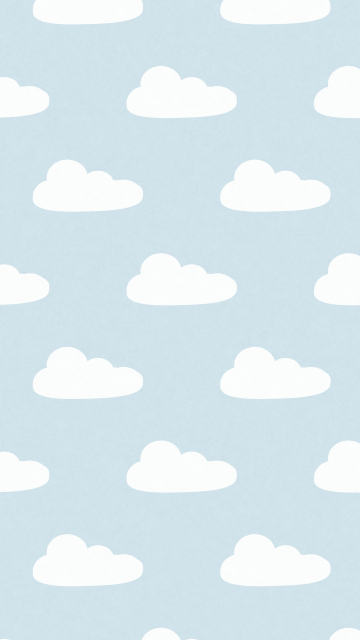
Give the GLSL for this pattern, as a WebGL 1 fragment shader.

```glsl
precision highp float;

uniform vec2 u_resolution;

// Lengths are in canvas widths; cloud parts are in half cloud widths.
const vec3 SKY = vec3(0.816, 0.890, 0.918);
const vec3 CLOUD = vec3(0.986, 0.989, 0.989);
const vec2 SPACING = vec2(0.5208, 0.2601);
const vec2 ANCHOR = vec2(0.5046, 0.9738);
const float CLOUD_SIZE = 0.1532;
const float BODY_SQUARENESS = 2.8;
const float BODY_TILT = 0.03;
const float EDGE_PIXELS = 1.3;
const float GRAIN_SCALE = 190.0;
const float MOTTLE_SCALE = 45.0;
const float GRAIN_SKY = 0.022;
const float GRAIN_CLOUD = 0.012;

float hash(vec2 p) {
  vec3 q = fract(vec3(p.xyx) * 0.1031);
  q += dot(q, q.yzx + 33.33);
  return fract((q.x + q.y) * q.z);
}

float valueNoise(vec2 p) {
  vec2 cell = floor(p);
  vec2 f = fract(p);
  f = f * f * (3.0 - 2.0 * f);
  float low = mix(hash(cell), hash(cell + vec2(1.0, 0.0)), f.x);
  float high = mix(hash(cell + vec2(0.0, 1.0)), hash(cell + 1.0), f.x);
  return mix(low, high, f.y);
}

// Approximate distance to a superellipse, scaled by its gradient.
float ovalDistance(vec2 p, vec2 radii, float power) {
  vec2 q = max(abs(p) / radii, 0.001);
  float f = pow(pow(q.x, power) + pow(q.y, power), 1.0 / power);
  vec2 slope = pow(q / f, vec2(power - 1.0)) / radii;
  return (f - 1.0) / length(slope);
}

float cloudDistance(vec2 p) {
  // Puffs along the top, cut off at the waist
  float puffs = ovalDistance(p - vec2(-0.374, 0.323), vec2(0.374, 0.333), 2.0);
  puffs = min(puffs, ovalDistance(p - vec2(0.182, 0.202), vec2(0.293, 0.253), 2.0));
  vec2 side = vec2(abs(p.x) - 0.646, p.y + 0.02);
  puffs = min(puffs, ovalDistance(side, vec2(0.354, 0.313), 2.0));
  puffs = max(puffs, -p.y);

  // Flat, slightly tilted base
  vec2 tilted = vec2(p.x, p.y - BODY_TILT * p.x);
  float body = ovalDistance(tilted, vec2(1.0, 0.283), BODY_SQUARENESS);
  return min(puffs, body);
}

void main() {
  vec2 uv = gl_FragCoord.xy / u_resolution.x;

  // Rows of clouds, every other one shifted by half a repeat
  vec2 grid = (uv - ANCHOR) / SPACING;
  float row = floor(grid.y + 0.5);
  grid.x += 0.5 * mod(row, 2.0);
  vec2 local = (fract(grid + 0.5) - 0.5) * SPACING;

  float dist = cloudDistance(local / CLOUD_SIZE) * CLOUD_SIZE;
  float halfEdge = 0.5 * EDGE_PIXELS / u_resolution.x;
  float cover = 1.0 - smoothstep(-halfEdge, halfEdge, dist);

  // Faint paper grain
  float grain = 0.7 * valueNoise(uv * GRAIN_SCALE)
              + 0.3 * valueNoise(uv * MOTTLE_SCALE) - 0.5;
  vec3 color = mix(SKY, CLOUD, cover);
  color += grain * mix(GRAIN_SKY, GRAIN_CLOUD, cover);

  gl_FragColor = vec4(color, 1.0);
}
```
